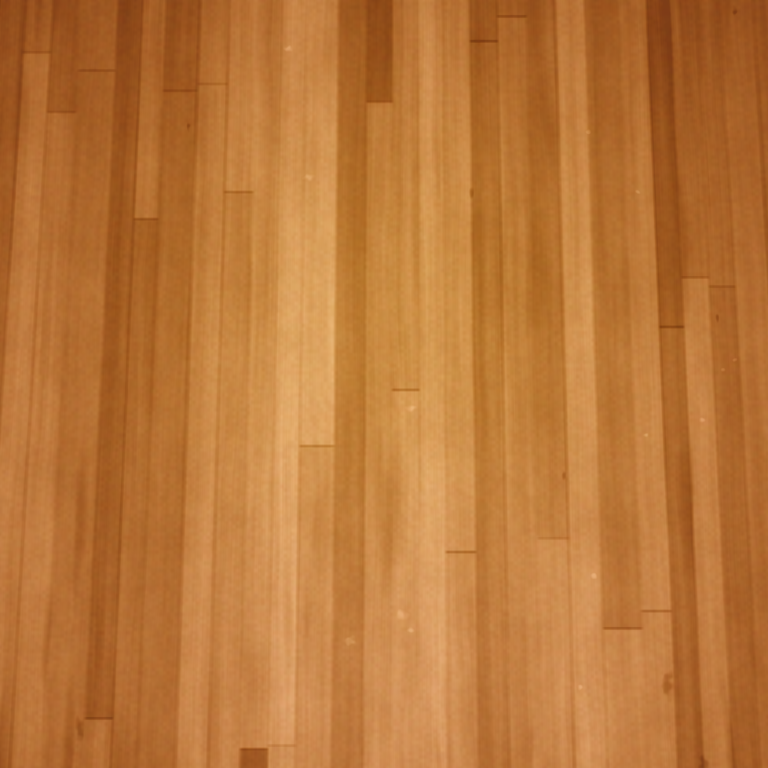
Reproduce this texture procedurally as a WebGL 1 fragment shader.

```glsl
precision highp float;
// Strip wood floor: narrow vertical boards that fan out slightly downwards.
// Each board gets a hashed tone, then stretched noise adds grain, a soft pool
// of light shades the floor, and one brightness value drives the colour ramp.

uniform vec2 u_resolution;

float hash(vec2 p) {
  return fract(sin(dot(p, vec2(127.1, 311.7))) * 43758.5453);
}

float noise(vec2 p) {
  vec2 i = floor(p), f = fract(p);
  f = f * f * (3.0 - 2.0 * f);
  return mix(mix(hash(i), hash(i + vec2(1.0, 0.0)), f.x),
             mix(hash(i + vec2(0.0, 1.0)), hash(i + 1.0), f.x), f.y);
}

float fbm(vec2 p) {
  float sum = 0.0, amp = 0.5;
  for (int i = 0; i < 4; i++) {
    sum += amp * (noise(p) - 0.5);
    p = p * 2.03 + 17.3;
    amp *= 0.55;
  }
  return sum;
}

// Tone of one column of boards at height y, with a dark line at each butt joint
float boardTone(float column, float y) {
  float v = y / 1.5 + 9.0 * hash(vec2(column, 3.7));
  float joint = floor(v + 0.5);
  float d = (v - joint) * 1.5;
  float tone = mix(hash(vec2(column, joint - 1.0)), hash(vec2(column, joint)),
                   smoothstep(-0.002, 0.002, d)) - 0.5;
  float line = 1.0 - smoothstep(0.0005, 0.003, abs(d));
  return 0.5 * tone - line * (0.08 + 0.2 * hash(vec2(joint, column + 5.1)));
}

// Scattered dark knots and pale scuffs
float marks(vec2 uv) {
  float sum = 0.0;
  for (int i = 0; i < 22; i++) {
    float k = float(i);
    vec2 center = vec2(hash(vec2(k, 1.3)), hash(vec2(k, 8.9)));
    float size = mix(0.003, 0.008, pow(hash(vec2(k, 4.4)), 2.0));
    float pale = step(0.55, hash(vec2(k, 6.2)));
    vec2 d = (uv - center) / (size * vec2(1.0, mix(2.2, 0.8, pale)));
    d += 0.8 * vec2(noise(uv * 150.0) - 0.5, noise(uv * 150.0 + 40.0) - 0.5);
    sum += mix(-0.24, 0.17, pale) * (1.0 - smoothstep(0.2, 1.2, length(d)));
  }
  return sum;
}

void main() {
  vec2 uv = gl_FragCoord.xy / u_resolution;

  // Board coordinate: slight perspective fan and uneven widths
  float u = (uv.x - 0.52) / (1.0 + 0.12 * (0.5 - uv.y)) * 26.0 + 40.0;
  u += 0.5 * noise(vec2(u * 0.6, 2.0));
  float seam = floor(u + 0.5);
  float side = u - seam;

  // Tones of the two boards beside the nearest seam, softly joined
  float tone = mix(boardTone(seam - 1.0, uv.y), boardTone(seam, uv.y),
                   smoothstep(-0.08, 0.08, side));
  float seamLine = 1.0 - smoothstep(0.02, 0.1, abs(side));
  tone -= seamLine * 0.13 * hash(vec2(seam, 12.6)) * (0.4 + noise(vec2(seam, uv.y * 7.0)));

  // Grain: broad stripes, fine fibres, mottling and dark flame-like streaks
  float wander = 0.7 * fbm(vec2(u * 0.4, uv.y * 3.0));
  float grain = 0.24 * fbm(vec2(u * 2.2 + wander, uv.y * 1.3));
  grain += 0.13 * fbm(vec2(u * 6.0 + wander * 3.0, uv.y * 5.0));
  grain += 0.14 * fbm(uv * vec2(26.0, 13.0));
  float streak = noise(vec2(u * 3.0 + wander * 4.0, uv.y * 6.0 + 31.0));
  float patchy = smoothstep(0.5, 0.8, noise(vec2(u * 0.7, uv.y * 3.0 + 70.0)));
  grain -= 0.16 * patchy * smoothstep(0.5, 0.95, streak);
  grain += 0.06 * (noise(uv * 210.0) - 0.5);

  // Pool of light low and right of the middle, dim towards the top corners
  vec2 p = (uv - vec2(0.55, 0.33)) * vec2(1.0, 0.9);
  float light = 0.71 - 0.85 * dot(p, p);
  float t = clamp(light + tone + grain + marks(uv), 0.0, 1.05);

  // Red-brown to pale tan, yellower around the centre
  vec3 color = vec3(0.50, 0.24, 0.09) + t * vec3(0.40, 0.30, 0.05)
             + t * t * vec3(0.0, 0.13, 0.33);
  vec2 c = uv - vec2(0.52, 0.58);
  color += exp(-9.0 * dot(c, c)) * vec3(-0.005, 0.012, -0.05);
  color += 0.018 * (vec3(noise(uv * 120.0), noise(uv * 120.0 + 50.0),
                         noise(uv * 120.0 + 90.0)) - 0.5);
  gl_FragColor = vec4(color, 1.0);
}
```
